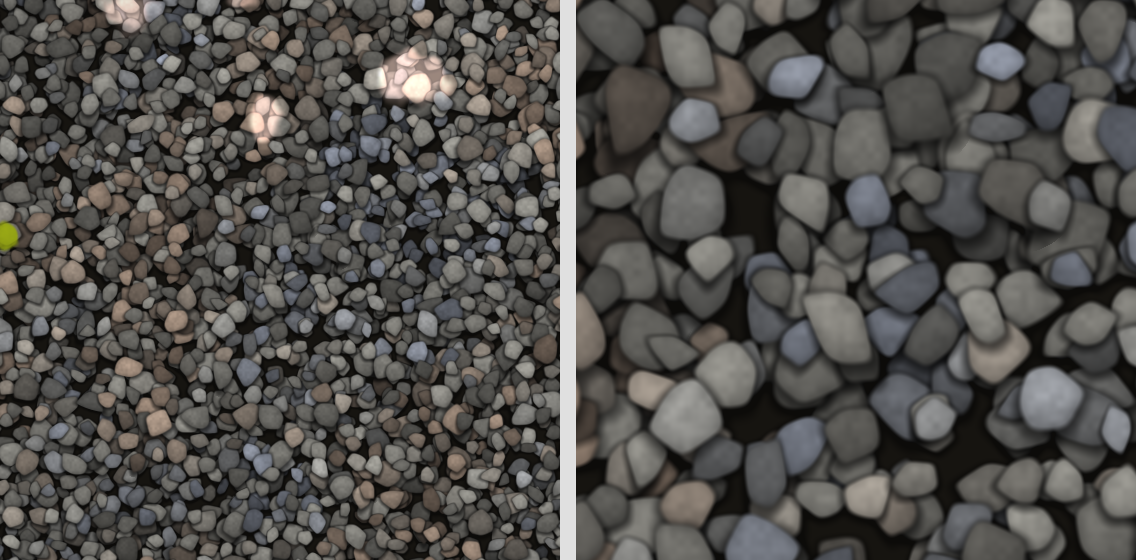
Left: the whole. Right: its middle third, enlarged.
A three.js fragment shader for this texture:

```glsl
// Shaded bed of small grey gravel with a few dapples of sunlight and a leaf.
// Layers of jittered grid cells each hold one rounded polygonal stone, painted
// from the bottom up with contact shadows, then tinted in soft patches.

varying vec2 vUv;

const int LAYERS = 4;
const int SIDES = 6;
const float GRID = 23.0;          // stones across, per layer
const float JITTER = 0.8;         // spread of centres within a cell
const float MIN_RADIUS = 0.33;    // in cells
const float MAX_RADIUS = 0.60;
const float ROUNDNESS = 7.0;      // lower is rounder
const float BLUR = 0.0024;        // edge softness on the canvas
const float SHADOW = 0.42;        // brightness left under a contact edge
const float DEEP_DIM = 0.70;      // brightness of the lowest layer
const vec2 LIGHT = vec2(-0.25, 0.97);

const vec3 GAP = vec3(0.085, 0.077, 0.062);
const vec3 NEUTRAL = vec3(1.0, 0.99, 0.945);
const vec3 WARM = vec3(1.10, 0.96, 0.85);
const vec3 COOL = vec3(0.93, 0.97, 1.06);
const vec3 SUN = vec3(1.0, 0.88, 0.84);
const vec3 LEAF = vec3(0.56, 0.62, 0.08);

vec3 hash3(vec2 p) {
  vec3 q = fract(p.xyx * vec3(0.1031, 0.1030, 0.0973));
  q += dot(q, q.yxz + 33.33);
  return fract((q.xxy + q.yzz) * q.zyx);
}

float noise(vec2 p) {
  vec2 i = floor(p);
  vec2 f = fract(p);
  f = f * f * (3.0 - 2.0 * f);
  vec2 e = vec2(1.0, 0.0);
  return mix(mix(hash3(i).x, hash3(i + e).x, f.x),
             mix(hash3(i + e.yx).x, hash3(i + e.xx).x, f.x), f.y);
}

// Rounded convex polygon: 0 at the centre, 1 on the outline
float stoneGauge(vec2 q, vec2 id) {
  float sum = 0.0;
  for (int i = 0; i < SIDES; i++) {
    float k = float(i);
    vec3 h = hash3(id + 19.0 * (k + 1.0));
    float a = 6.2832 * (k + 0.7 * (h.x - 0.5)) / float(SIDES);
    float reach = mix(0.74, 1.06, h.y);
    sum += pow(max(dot(q, vec2(cos(a), sin(a))) / reach, 0.001), ROUNDNESS);
  }
  return pow(sum, 1.0 / ROUNDNESS);
}

vec3 stoneColour(vec2 centre, vec3 h) {
  float tone = mix(0.30, 0.60, h.x) * mix(0.84, 1.14, noise(centre * 5.0 + 3.0));
  float t = h.y + 0.9 * (noise(centre * 6.0 + 40.0) - 0.5);
  vec3 tint = mix(NEUTRAL, WARM, smoothstep(0.68, 1.15, t));
  tint = mix(tint, COOL, 1.0 - smoothstep(-0.1, 0.38, t));
  return tone * tint;
}

// Paints one layer of stones over the colour below it
vec3 paintLayer(vec3 col, vec2 uv, float layer, float texture_) {
  vec2 p = uv * GRID + layer * vec2(0.37, 0.61);
  vec2 cell = floor(p);
  float dim = mix(DEEP_DIM, 1.0, layer / float(LAYERS - 1));
  for (int y = 1; y >= -1; y--) {
    for (int x = -1; x <= 1; x++) {
      vec2 base = cell + vec2(float(x), float(y));
      vec2 id = base + 101.0 * (layer + 1.0);
      vec3 place = hash3(id);
      vec3 look = hash3(id + 57.0);
      vec2 centre = base + 0.5 + JITTER * (place.xy - 0.5);
      float radius = mix(MIN_RADIUS, MAX_RADIUS, place.z * place.z);
      vec2 d = (p - centre) / radius;
      if (dot(d, d) > 3.2) continue;

      // Turn and narrow the stone
      float a = 6.2832 * look.z;
      vec2 q = vec2(dot(d, vec2(cos(a), sin(a))), dot(d, vec2(-sin(a), cos(a))));
      q.y /= mix(0.66, 0.98, fract(look.x * 7.0 + look.y));
      float g = stoneGauge(q, id);

      // Contact shadow, heavier below
      col *= mix(SHADOW, 1.0, smoothstep(0.9, 1.42, g + 0.14 * d.y));

      float dome = 1.05 - 0.24 * pow(min(g, 1.1), 4.0);
      float tilt = 1.0 + 0.13 * dot(d, LIGHT) + 0.10 * q.x * (look.y - 0.5);
      vec3 stone = stoneColour(centre / GRID, look) * dim * dome * tilt * texture_;
      float edge = BLUR * GRID / radius;
      col = mix(col, stone, 1.0 - smoothstep(1.0 - edge, 1.0 + edge, g));
    }
  }
  return col;
}

// Soft ellipse with a ragged rim
float patchMask(vec2 uv, vec2 centre, vec2 size, float softness) {
  float rim = length((uv - centre) / size) + 0.6 * (noise(uv * 45.0) - 0.5);
  return 1.0 - smoothstep(1.0 - softness, 1.0 + softness, rim);
}

void main() {
  float speckle = 1.0 + 0.13 * (noise(vUv * 95.0) - 0.5) + 0.11 * (noise(vUv * 230.0) - 0.5);
  vec3 col = GAP;
  for (int i = 0; i < LAYERS; i++) col = paintLayer(col, vUv, float(i), speckle);
  col = max(col, GAP * 0.55);

  // Sun dapples and the leaf at the left edge
  float sun = patchMask(vUv, vec2(0.735, 0.86), vec2(0.060, 0.047), 0.25);
  sun = max(sun, patchMask(vUv, vec2(0.472, 0.785), vec2(0.028, 0.038), 0.3));
  sun = max(sun, 0.8 * patchMask(vUv, vec2(0.230, 0.98), vec2(0.042, 0.035), 0.35));
  sun = max(sun, 0.6 * patchMask(vUv, vec2(0.430, 1.0), vec2(0.028, 0.014), 0.4));
  col = mix(col, min(SUN * (0.52 + 1.05 * col), 1.0), sun);
  col = mix(col, LEAF * (0.8 + 0.5 * col), patchMask(vUv, vec2(0.012, 0.578), vec2(0.023, 0.028), 0.15));

  gl_FragColor = vec4(col, 1.0);
}
```
